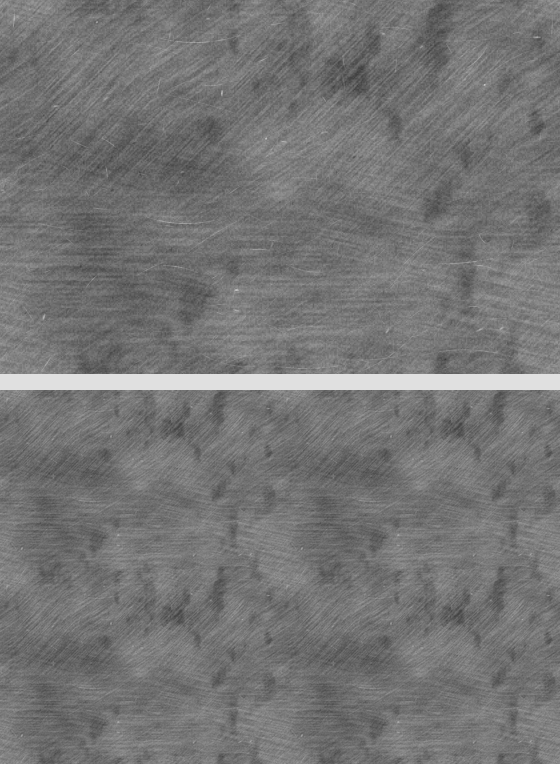
Top, the tile; bottom, the same tile 2 across and 2 down.
Reproduce this texture procedurally as a WebGL 1 fragment shader.

```glsl
precision highp float;
// Worn grey metal plate with faint brushing, smudges, grain and many fine scratches; tiles both ways.
uniform vec2 u_resolution;

#define BASE_GREY 0.452
#define CLOUD_CONTRAST 0.25
#define BAND_CONTRAST 0.015
#define SMUDGE_DEPTH 0.10
#define BRUSH_CONTRAST 0.16
#define HATCH_GAIN 0.075
#define GRAIN_CONTRAST 0.095
#define SCRATCH_GAIN 0.30
#define SCRATCH_WIDTH 0.0011
#define SPECK_DEPTH 0.10
#define TAU 6.2831853

float hash(vec2 p) {
  vec3 q = fract(p.xyx * 0.1031);
  q += dot(q, q.yzx + 33.33);
  return fract((q.x + q.y) * q.z);
}

// Value noise that repeats after a whole number of cells
float cellValue(vec2 cell, vec2 period, float seed) {
  return hash(floor(mod(cell + 0.5, period)) + seed);
}

float noise(vec2 tile, vec2 period, float seed) {
  vec2 p = tile * period;
  vec2 i = floor(p);
  vec2 f = fract(p);
  f = f * f * (3.0 - 2.0 * f);
  float low = mix(cellValue(i, period, seed), cellValue(i + vec2(1.0, 0.0), period, seed), f.x);
  float high = mix(cellValue(i + vec2(0.0, 1.0), period, seed), cellValue(i + 1.0, period, seed), f.x);
  return mix(low, high, f.y);
}

float clouds(vec2 uv, vec2 period, float seed) {
  float sum = 0.0;
  float weight = 0.53;
  for (int octave = 0; octave < 4; octave++) {
    sum += weight * noise(uv, period, seed);
    period *= 2.0;
    seed += 17.0;
    weight *= 0.5;
  }
  return sum;
}

// Soft round patch that wraps around the tile
float patchAt(vec2 uv, vec2 centre, vec2 tightness) {
  return exp(dot(tightness, cos(TAU * (uv - centre)) - 1.0));
}

// Scattered, slightly bent strokes, one candidate per grid cell
float strokes(vec2 uv, vec2 grid, float reach, float halfWidth, float slant, float spread, float share, float seed) {
  vec2 cellSize = vec2(u_resolution.x / u_resolution.y, 1.0) / grid;
  vec2 home = floor(uv * grid);
  float pixel = 1.0 / u_resolution.y;
  float best = 0.0;
  for (int y = -1; y <= 1; y++) {
    for (int x = -1; x <= 1; x++) {
      vec2 cell = home + vec2(float(x), float(y));
      vec2 id = floor(mod(cell + 0.5, grid)) + seed;
      vec2 centre = cell + vec2(hash(id + 3.1), hash(id + 7.7));
      vec2 d = (uv * grid - centre) * cellSize;
      float angle = slant + spread * (hash(id + 11.3) - 0.5);
      float c = cos(angle);
      float s = sin(angle);
      d = vec2(c * d.x + s * d.y, c * d.y - s * d.x);
      float halfLength = reach * mix(0.25, 1.0, hash(id + 19.9));
      float along = d.x / halfLength;
      d.y += (hash(id + 23.5) - 0.5) * 0.35 * halfLength * along * along;
      float dist = length(vec2(max(abs(d.x) - halfLength, 0.0), d.y));
      float ink = clamp((halfWidth - dist) / pixel + 0.5, 0.0, 1.0);
      float strength = mix(0.25, 1.0, hash(id + 29.3)) * (1.0 - 0.6 * along * along);
      best = max(best, ink * max(strength, 0.0) * step(hash(id + 37.1), share));
    }
  }
  return best;
}

void main() {
  vec2 uv = gl_FragCoord.xy / u_resolution;

  // Broad tone: clouds, pale upper band, worn dark corner
  float wear = clouds(uv, vec2(6.0, 5.0), 5.0);
  float tone = BASE_GREY + CLOUD_CONTRAST * (wear - 0.5);
  tone += BAND_CONTRAST * cos(TAU * (uv.y - 0.87));
  tone -= 0.045 * patchAt(uv, vec2(0.12, 0.60), vec2(7.0, 5.0));
  tone += 0.03 * patchAt(uv, vec2(0.55, 0.79), vec2(2.0, 9.0));

  // Upright dark smudges
  float smudge = smoothstep(0.54, 0.82, clouds(uv, vec2(24.0, 9.0), 41.0));
  tone -= SMUDGE_DEPTH * smudge * smoothstep(0.35, 0.65, noise(uv, vec2(5.0, 4.0), 53.0));

  // Faint brushing on whole-number sheared axes, its direction changing by region
  float steep = noise(vec2(uv.x, 3.0 * uv.x - 2.0 * uv.y), vec2(30.0, 80.0), 61.0);
  float diagonal = noise(vec2(uv.x, uv.y - uv.x), vec2(26.0, 140.0), 67.0);
  float level = noise(uv, vec2(16.0, 150.0), 71.0);
  float falling = noise(vec2(uv.x, 3.0 * uv.y + uv.x), vec2(18.0, 50.0), 73.0);
  float region = smoothstep(0.35, 0.65, noise(uv, vec2(6.0, 5.0), 79.0));
  float upper = 0.5 + 0.5 * cos(TAU * (uv.y - 0.75));
  float brush = mix(mix(level, falling, region), mix(diagonal, steep, region), 0.3 + 0.5 * upper);
  tone += BRUSH_CONTRAST * (brush - 0.5);

  // Fine hatching made of separate hair-thin strokes
  float worn = smoothstep(0.3, 0.65, wear);
  float hatch = strokes(uv, vec2(30.0, 21.0), 0.045, 0.0006, 0.7, 0.6, 0.9, 307.0);
  hatch += strokes(uv, vec2(22.0, 16.0), 0.055, 0.0006, 0.45, 0.9, 0.9, 353.0);
  hatch += strokes(uv, vec2(20.0, 16.0), 0.055, 0.0006, -0.1, 0.8, 0.8, 401.0);
  hatch += 0.8 * strokes(uv, vec2(24.0, 17.0), 0.035, 0.0006, 1.6, 1.2, 0.6, 449.0);
  tone += HATCH_GAIN * hatch * mix(0.5, 1.0, worn);

  // Grain
  tone += GRAIN_CONTRAST * (noise(uv, vec2(420.0, 280.0), 83.0) - 0.5);

  // Long scratches, diagonal marks, short nicks and chips
  float broken = 0.4 + 0.6 * smoothstep(0.2, 0.55, noise(uv, vec2(90.0, 60.0), 89.0));
  float marks = 0.65 * strokes(uv, vec2(6.0, 5.0), 0.13, SCRATCH_WIDTH, -0.08, 0.4, 0.75, 101.0);
  marks = max(marks, 0.45 * strokes(uv, vec2(8.0, 6.0), 0.11, SCRATCH_WIDTH, 0.55, 0.5, 0.6, 131.0));
  marks = max(marks, 0.65 * strokes(uv, vec2(17.0, 12.0), 0.03, SCRATCH_WIDTH, 0.4, 3.0, 0.4, 167.0));
  marks = max(marks, strokes(uv, vec2(14.0, 9.0), 0.010, 0.0022, 0.5, 2.0, 0.18, 199.0));
  tone += SCRATCH_GAIN * marks * broken;

  // Dark pits
  tone -= SPECK_DEPTH * strokes(uv, vec2(36.0, 24.0), 0.008, 0.0018, 1.2, 1.6, 0.25, 233.0);

  gl_FragColor = vec4(vec3(clamp(tone, 0.0, 1.0)), 1.0);
}
```
